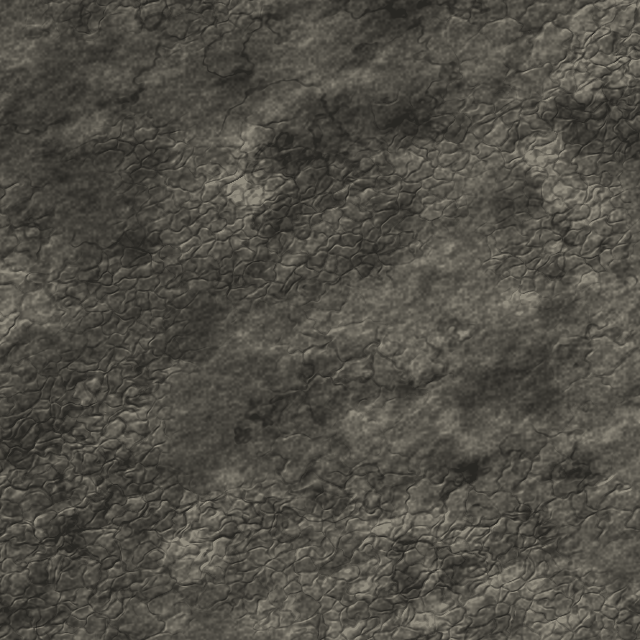
Give the GLSL for this texture, as a WebGL 2 fragment shader.

```glsl
#version 300 es
precision highp float;

// Weathered dark rock: a rough height field of fractal noise and cracked rubble,
// lit from the upper left, with broad stains, pale mineral patches, crevices
// and fine grit added to one tone that is mapped to a warm grey.

uniform vec2 u_resolution;
out vec4 fragColor;

const vec3 ROCK_TINT = vec3(1.0, 0.963, 0.868);
const float MID_VALUE = 0.295;      // brightness of the median tone
const float CONTRAST = 0.25;        // exponential contrast of the tone
const float TONE_BIAS = 0.3;        // balances the dark crevices
const float STRATA_ANGLE = 0.42;    // slope of the grain, in radians
const float STRATA_SQUEEZE = 0.76;  // stretches features along the strata
const float ROUGH_SCALE = 10.0;
const float RELIEF = 18.0;
const float LIGHT_STEP = 0.002;
const vec2 LIGHT_DIR = vec2(-0.5, 0.866);
const float SLAB_SCALE = 23.0;
const float PEBBLE_SCALE = 50.0;
const float GRIT_SCALE = 250.0;

uint scramble(uint n) {
    n = n * 747796405u + 2891336453u;
    n = ((n >> ((n >> 28u) + 4u)) ^ n) * 277803737u;
    return (n >> 22u) ^ n;
}

vec2 hash2(vec2 cell) {
    uvec2 c = uvec2(ivec2(cell));
    uint h = scramble(c.x + scramble(c.y));
    return vec2(h & 65535u, h >> 16u) / 65535.0;
}

float noise(vec2 p) {
    vec2 i = floor(p), f = p - i;
    f = f * f * (3.0 - 2.0 * f);
    float low = mix(hash2(i).x, hash2(i + vec2(1, 0)).x, f.x);
    float high = mix(hash2(i + vec2(0, 1)).x, hash2(i + vec2(1, 1)).x, f.x);
    return mix(low, high, f.y);
}

// Fractal noise scaled to 0..1; each octave is turned to hide the lattice.
float fbm(vec2 p, int octaves, float gain) {
    float sum = 0.0, total = 0.0, amp = 1.0;
    for (int i = 0; i < octaves; i++) {
        sum += amp * noise(p);
        total += amp;
        amp *= gain;
        p = mat2(1.6, 1.2, -1.2, 1.6) * p + 17.3;
    }
    return sum / total;
}

// Cellular stones: x is the gap to the nearest joint, y a random shade.
vec2 stones(vec2 p) {
    vec2 base = floor(p);
    float nearest = 9.0, second = 9.0, shade = 0.0;
    for (int y = -1; y <= 1; y++) {
        for (int x = -1; x <= 1; x++) {
            vec2 cell = base + vec2(x, y);
            vec2 jitter = hash2(cell);
            float d = length(cell + jitter - p);
            if (d < nearest) {
                second = nearest;
                nearest = d;
                shade = fract(jitter.x * 37.0 + jitter.y * 11.0);
            } else {
                second = min(second, d);
            }
        }
    }
    return vec2(second - nearest, shade);
}

vec2 toStrata(vec2 p) {
    float c = cos(STRATA_ANGLE), s = sin(STRATA_ANGLE);
    return mat2(c, -s, s, c) * p * vec2(STRATA_SQUEEZE, 1.0) + 3.0;
}

// Rough surface with domed stones; also returns the stones at both scales.
float surface(vec2 uv, vec2 rubble, out vec2 slab, out vec2 pebble) {
    vec2 p = toStrata(uv);
    vec2 warp = vec2(noise(p * 38.0), noise(p * 38.0 + 71.0)) - 0.5;
    warp += 0.5 * vec2(noise(p * 110.0), noise(p * 110.0 + 33.0)) - 0.25;
    slab = stones(p * SLAB_SCALE + warp * 0.6);
    pebble = stones(p * PEBBLE_SCALE + warp * 0.9 + 40.0);
    float domes = 0.13 * rubble.x * smoothstep(0.0, 0.4, slab.x)
                + 0.09 * rubble.y * smoothstep(0.0, 0.45, pebble.x);
    return 2.2 * fbm(p * ROUGH_SCALE, 5, 0.55) + domes;
}

void main() {
    vec2 uv = gl_FragCoord.xy / min(u_resolution.x, u_resolution.y);
    vec2 p = toStrata(uv);

    // Zones where the rock breaks into slabs and pebbles
    vec2 zones = vec2(fbm(p * 6.0 + 11.0, 3, 0.5), fbm(p * 5.0 + 57.0, 3, 0.5));
    vec2 rubble = smoothstep(0.42, 0.64, zones);

    // Relief from the height difference toward the light
    vec2 slab, pebble, slabLit, pebbleLit;
    float here = surface(uv, rubble, slab, pebble);
    float lit = surface(uv + LIGHT_DIR * LIGHT_STEP, rubble, slabLit, pebbleLit);
    float tone = TONE_BIAS + clamp((here - lit) * RELIEF, -1.6, 1.6);

    // Broad stains, pale mineral patches and shaded hollows
    tone += 3.8 * (fbm(p * 6.0 + 23.0, 5, 0.5) - 0.5);
    tone += 1.1 * smoothstep(0.61, 0.71, fbm(p * 12.0 + 91.0, 5, 0.5));
    tone -= 1.0 * smoothstep(0.54, 0.70, fbm(p * 17.0 + 5.0, 4, 0.55));

    // Stone shades and the joints between stones
    tone += rubble.x * (0.9 * (slab.y - 0.5) - 1.0 * (1.0 - smoothstep(0.02, 0.16, slab.x)));
    tone += rubble.y * (0.9 * (pebble.y - 0.5) - 0.8 * (1.0 - smoothstep(0.03, 0.25, pebble.x)));

    // Wandering crevices, broken into short runs
    float crevice = 1.0 - smoothstep(0.0, 0.025, abs(fbm(p * 9.0 + 37.0, 5, 0.55) - 0.5));
    tone -= 1.5 * crevice * smoothstep(0.42, 0.65, noise(p * 14.0 + 63.0));

    // Fine grit
    tone += 1.3 * (noise(uv * GRIT_SCALE) - 0.5) + 0.7 * (noise(p * GRIT_SCALE * 0.5) - 0.5);

    fragColor = vec4(ROCK_TINT * MID_VALUE * exp(CONTRAST * clamp(tone, -2.5, 2.6)), 1.0);
}
```
